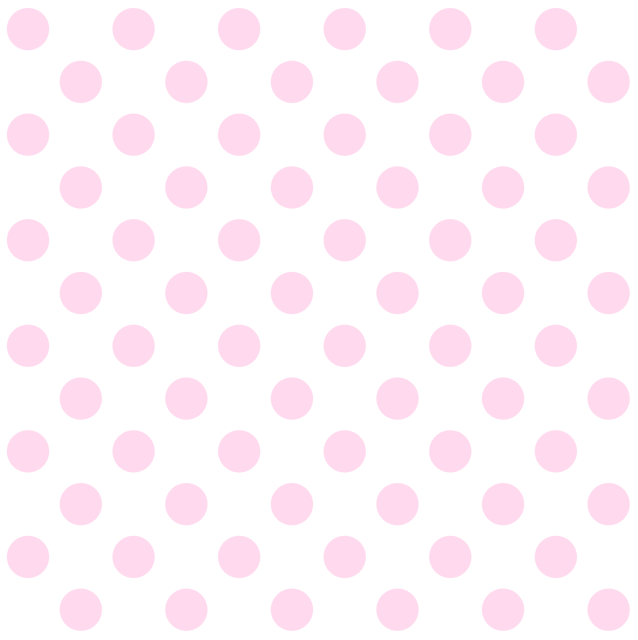
Write a Shadertoy shader that draws this pattern.

```glsl
#define PITCH 0.16494
#define DOT_RADIUS 0.0330
#define FIRST_DOT vec2(0.0438, 0.9545)
#define PAPER_COLOR vec3(1.0)
#define DOT_COLOR vec3(1.0, 0.85, 0.93)

// Distance to the nearest dot centre on a square grid
float gridDistance(vec2 p) {
    vec2 cell = fract(p / PITCH + 0.5) - 0.5;
    return length(cell) * PITCH;
}

// Signed distance to staggered dots: two grids, half a pitch apart
float polkaDots(vec2 p) {
    float nearest = min(gridDistance(p), gridDistance(p - 0.5 * PITCH));
    return nearest - DOT_RADIUS;
}

void mainImage(out vec4 fragColor, in vec2 fragCoord) {
    vec2 p = fragCoord / iResolution.y;
    float pixel = 1.0 / iResolution.y;

    // Soft edge about one pixel wide
    float coverage = 1.0 - smoothstep(-0.75 * pixel, 0.75 * pixel, polkaDots(p - FIRST_DOT));
    fragColor = vec4(mix(PAPER_COLOR, DOT_COLOR, coverage), 1.0);
}
```
